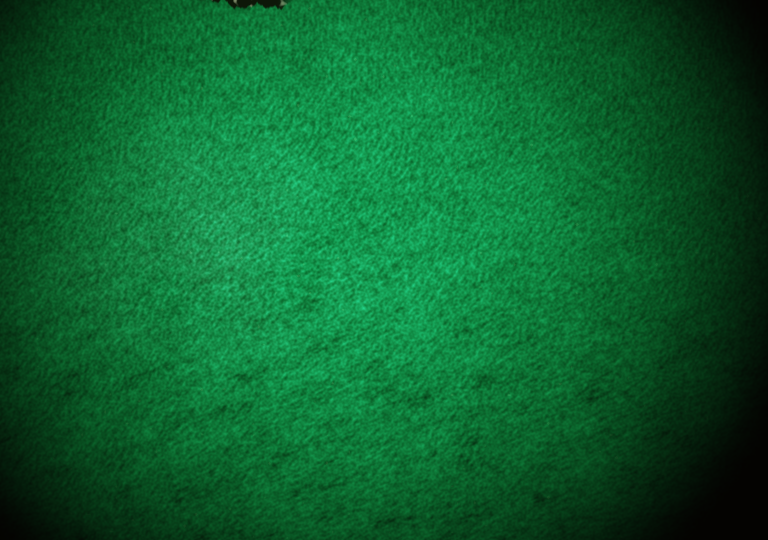
Give the GLSL for this texture, as a Shadertoy shader.

```glsl
vec2 gradientAt(vec2 cell) {
    vec3 h = fract(cell.xyx * vec3(0.1031, 0.1030, 0.0973));
    h += dot(h, h.yzx + 33.33);
    float angle = 6.2832 * fract((h.x + h.y) * h.z);
    return vec2(cos(angle), sin(angle));
}

// Gradient noise, roughly -0.7 to 0.7
float gradientNoise(vec2 p) {
    vec2 cell = floor(p), f = fract(p);
    vec2 s = f * f * f * (f * (f * 6.0 - 15.0) + 10.0);
    vec2 e = vec2(1.0, 0.0);
    float low = mix(dot(gradientAt(cell), f),
                    dot(gradientAt(cell + e), f - e), s.x);
    float high = mix(dot(gradientAt(cell + e.yx), f - e.yx),
                     dot(gradientAt(cell + e.xx), f - e.xx), s.x);
    return mix(low, high, s.y);
}

float cloudNoise(vec2 p) {
    float sum = 0.0, gain = 1.0;
    for (int i = 0; i < 4; i++) {
        sum += gain * gradientNoise(p);
        p = mat2(1.6, 1.2, -1.2, 1.6) * p + 17.3;
        gain *= 0.6;
    }
    return sum;
}

vec2 alongAcross(vec2 p, float angle) {
    vec2 dir = vec2(cos(angle), sin(angle));
    return vec2(dot(p, dir), dot(p, vec2(-dir.y, dir.x)));
}

// Short fibres whose lean turns from shallow at the bottom to upright at the top
float fibreNap(vec2 p) {
    float lean = clamp(0.1 + 1.5 * p.y + 0.9 * gradientNoise(p * 2.5 + 4.0), 0.0, 2.0);
    float nap = 0.0;
    for (int i = 0; i < 3; i++) {
        float layer = float(i);
        float weight = sqrt(max(0.0, 1.0 - abs(lean - layer)));
        vec2 q = alongAcross(p, 0.45 + 0.55 * layer);
        nap += weight * gradientNoise(q * vec2(65.0, 150.0) + 37.0 * layer);
    }
    return nap;
}

vec3 feltColour(float green) {
    float g2 = green * green;
    return vec3(0.015 + 0.17 * g2, green, green * (0.37 + 0.42 * g2));
}

void mainImage(out vec4 fragColor, in vec2 fragCoord) {
    vec2 uv = fragCoord / iResolution.xy;
    vec2 p = fragCoord / iResolution.y;

    // Off-centre light falling off faster sideways
    vec2 q = uv - vec2(0.45, 0.58);
    float light = 0.62 - 1.75 * q.x * q.x - 0.95 * q.y * q.y;
    light = 0.5 * (light + sqrt(light * light + 0.003));

    // Cloth relief: broad clouds, slanted worn patches, nap and fine grain
    float clouds = cloudNoise(p * 4.0);
    float worn = cloudNoise(alongAcross(p, 0.4) * vec2(11.0, 25.0) + 9.0);
    float lower = 1.0 - smoothstep(0.2, 0.75, uv.y);
    float grain = gradientNoise(alongAcross(p, 0.7) * 185.0);
    float relief = 0.09 * clouds + mix(0.08, 0.16, lower) * worn
                 - 0.22 * smoothstep(0.3, 0.9, -worn) * lower
                 + 0.34 * fibreNap(p) + 0.24 * grain;
    vec3 colour = feltColour(max(0.012, light * (1.0 + relief)));

    // Faded left side and sparse pale lint
    float faded = exp(-30.0 * dot(uv - vec2(0.25, 0.55), uv - vec2(0.25, 0.55)));
    colour.rb += vec2(0.05, 0.025) * faded * (0.6 + clouds + 1.2 * grain);
    float lint = smoothstep(0.46, 0.62, gradientNoise(p * 95.0 + 51.0));
    colour += vec3(0.16, 0.09, 0.08) * lint * light;

    // Frayed strip on the top edge
    float span = smoothstep(0.25, 0.28, uv.x) * (1.0 - smoothstep(0.36, 0.39, uv.x));
    float depth = span * (0.009 + 0.02 * cloudNoise(vec2(p.x * 28.0, 3.4)));
    float frayed = smoothstep(-0.003, 0.003, depth - (1.0 - uv.y)) * span;
    float flecks = smoothstep(0.15, 0.5, gradientNoise(p * 70.0 + 8.0));
    colour = mix(colour, mix(vec3(0.05, 0.09, 0.03), vec3(0.5, 0.55, 0.42), flecks), frayed);

    fragColor = vec4(clamp(colour, 0.0, 1.0), 1.0);
}
```
